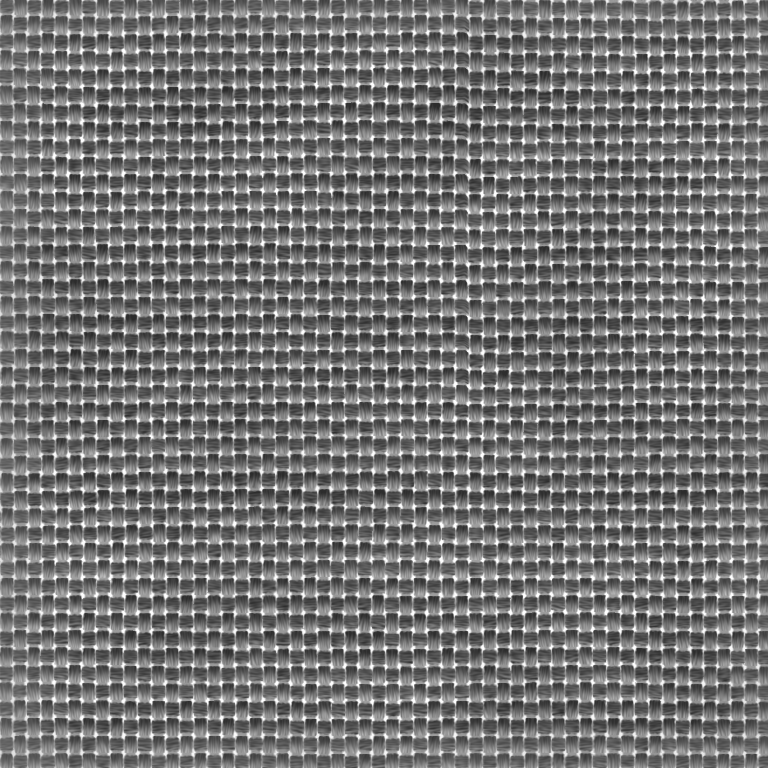
Write a WebGL 2 fragment shader that draws this texture.

```glsl
#version 300 es
precision highp float;

uniform vec2 u_resolution;
out vec4 fragColor;

const vec2 THREADS = vec2(55.7, 43.7);
const vec2 WARP_HALF = vec2(0.43, 0.62);
const vec2 WEFT_HALF = vec2(0.50, 0.47);
const vec3 DARK = vec3(0.22);
const vec3 LIGHT = vec3(0.64);
const vec3 GAP = vec3(0.60);
const vec3 KNOT = vec3(1.0);
const vec3 HAZE = vec3(0.56);

float hash(vec2 p) {
  vec3 q = fract(p.xyx * vec3(0.1031, 0.1030, 0.0973));
  q += dot(q, q.yzx + 33.33);
  return fract((q.x + q.y) * q.z);
}

vec2 gradient(vec2 cell) {
  float angle = 6.2832 * hash(cell);
  return vec2(cos(angle), sin(angle));
}

// Gradient noise, roughly -0.7 to 0.7
float noise(vec2 p) {
  vec2 i = floor(p), f = fract(p);
  vec2 u = f * f * f * (f * (f * 6.0 - 15.0) + 10.0);
  vec2 e = vec2(1.0, 0.0);
  float low = mix(dot(gradient(i), f), dot(gradient(i + e.xy), f - e.xy), u.x);
  float high = mix(dot(gradient(i + e.yx), f - e.yx), dot(gradient(i + e.xx), f - e.xx), u.x);
  return mix(low, high, u.y);
}

float roundedBox(vec2 p, vec2 halfSize, float radius) {
  vec2 d = abs(p) - halfSize + radius;
  return length(max(d, 0.0)) + min(max(d.x, d.y), 0.0) - radius;
}

// Thread coordinates with a slight sag and one slipped patch
vec2 threadSpace(vec2 uv) {
  vec2 sag = vec2(noise(uv * 5.0 + 20.0), noise(uv * 4.0 + 50.0));
  float slip = smoothstep(0.604, 0.611, uv.x) * smoothstep(0.44, 0.50, uv.y);
  return uv * THREADS + vec2(0.15, 0.12) * sag + vec2(0.0, 0.17 + 0.14 * slip);
}

// Upright yarn: dark at its crown, pale where it dives below
float warpShade(vec2 p, vec2 local, float seed) {
  float slant = (seed - 0.5) * 3.0;
  float fibre = noise(vec2(p.x * 7.0 + slant * local.y, p.y * 1.6) + 80.0 * seed);
  float dive = smoothstep(0.38, -0.5, local.y);
  return 0.02 + 0.85 * dive + fibre * (0.22 + 0.35 * dive);
}

// Level yarn: mostly dark, with stray pale fibres low down
float weftShade(vec2 p, vec2 local, float seed) {
  float bend = (seed - 0.5) * 1.6 * local.x;
  float fibre = noise(vec2(p.x * 1.4, p.y * 8.0 + bend) + 60.0 * seed);
  float low = smoothstep(0.15, -0.4, local.y);
  float ends = smoothstep(0.3, 0.5, abs(local.x));
  return 0.16 + 0.25 * low + 0.14 * ends + fibre * (0.3 + 0.5 * low);
}

vec3 weave(vec2 p, float pixel) {
  vec2 cell = floor(p);
  vec2 local = fract(p) - 0.5;
  vec2 square = local * vec2(1.0, THREADS.x / THREADS.y);
  float seed = hash(cell + 7.0);
  bool warpOnTop = mod(cell.x + cell.y, 2.0) < 0.5;

  // Ragged yarn outline, uneven from cell to cell
  vec2 halfSize = warpOnTop ? WARP_HALF : WEFT_HALF;
  halfSize += 0.06 * (vec2(seed, hash(cell + 31.0)) - 0.5);
  float d = roundedBox(square, halfSize, 0.14) + 0.09 * noise(p * 4.5);
  float soft = max(0.10, 0.7 * pixel);
  float cover = 1.0 - smoothstep(-soft, soft, d);

  float shade = warpOnTop ? warpShade(p, local, seed) : weftShade(p, local, seed);
  shade += 0.14 * (seed - 0.5) + 0.12 * (hash(vec2(cell.y, 91.0)) - 0.5);
  vec3 yarn = mix(DARK, LIGHT, clamp(shade, -0.1, 1.3));

  // Bright openings at the corners where the yarns cross
  vec2 corner = smoothstep(vec2(0.24, 0.12), vec2(0.44, 0.40), abs(local));
  vec3 opening = mix(GAP, KNOT, corner.x * corner.y);
  return mix(opening, yarn, cover);
}

// Worn, faded border
float borderFade(vec2 uv) {
  vec2 nearest = min(uv, 1.0 - uv);
  float edge = smoothstep(0.08, 0.0, min(nearest.x, nearest.y));
  float left = smoothstep(0.12, 0.0, uv.x);
  float patches = 0.7 + 0.6 * noise(uv * 9.0 + 4.0);
  return clamp((0.22 * edge + 0.15 * left) * patches, 0.0, 0.5);
}

void main() {
  vec2 uv = gl_FragCoord.xy / u_resolution;
  float pixel = THREADS.x / u_resolution.x;
  vec3 color = weave(threadSpace(uv), pixel);
  color *= 1.0 + 0.10 * noise(uv * 6.0 + 11.0);
  color = mix(color, HAZE, borderFade(uv));
  fragColor = vec4(clamp(color, 0.0, 1.0), 1.0);
}
```
